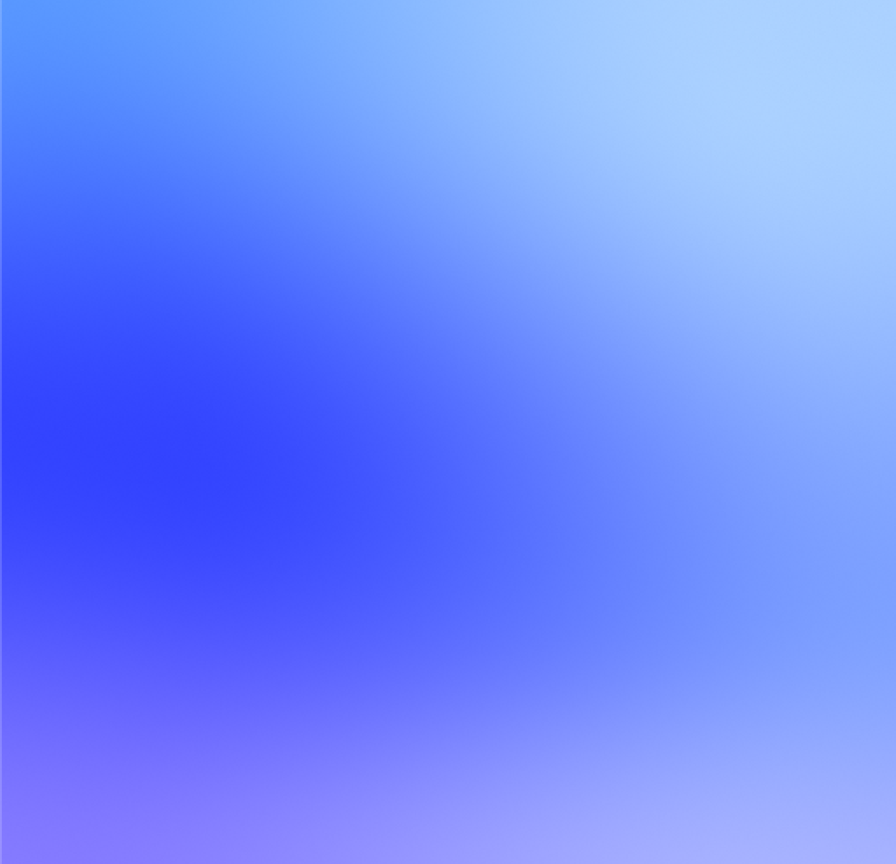
Give the GLSL for this background, as a Shadertoy shader.

```glsl
// Soft gradient: a deep blue core on the left, sky blue above right, violet below.
#define SKY_LEFT     vec3(0.35, 0.60, 1.0)
#define CORE_LEFT    vec3(0.20, 0.265, 1.0)
#define VIOLET_LEFT  vec3(0.52, 0.48, 1.0)
#define SKY_RIGHT    vec3(0.67, 0.82, 1.0)
#define CORE_RIGHT   vec3(0.49, 0.63, 1.0)
#define VIOLET_RIGHT vec3(0.66, 0.70, 1.0)
#define CORE_HEIGHT  vec2(0.49, 0.31)  // left, right
#define CORE_TILT    0.15              // drop of the left core towards the right
#define BLEND_CENTER 0.60
#define BLEND_HALF   0.42
#define RIM          vec2(0.002, 0.18) // width, strength
#define GRAIN        vec2(512.0, 0.006) // cells across, strength

const vec2 SKY_HEIGHT = vec2(1.05, 0.90);
const vec2 FLOOR_HEIGHT = vec2(-0.02, -0.04);

float hash(vec2 cell) {
    vec3 p = fract(cell.xyx * 0.1031);
    p += dot(p, p.yzx + 33.33);
    return fract((p.x + p.y) * p.z);
}

// Vertical ramp from the core up to the sky and down to the floor.
vec3 column(vec3 low, vec3 core, vec3 high, float rise, float fall) {
    return mix(mix(core, high, rise), low, fall);
}

// Horizontal middle of the blend, bulging right at the height of the core.
float blendCenter(float y) {
    float upperBend = smoothstep(0.45, 1.05, y);
    float lowerBend = 1.0 - smoothstep(0.0, 0.26, y);
    return BLEND_CENTER - 0.19 * upperBend - 0.14 * lowerBend;
}

void mainImage(out vec4 fragColor, in vec2 fragCoord) {
    vec2 uv = fragCoord / iResolution.xy;

    // Left and right colour columns
    vec2 coreHeight = CORE_HEIGHT - vec2(CORE_TILT * uv.x, 0.0);
    vec2 rise = smoothstep(coreHeight, SKY_HEIGHT, vec2(uv.y));
    vec2 fall = 1.0 - smoothstep(FLOOR_HEIGHT, coreHeight, vec2(uv.y));
    vec3 left = column(VIOLET_LEFT, CORE_LEFT, SKY_LEFT, rise.x, fall.x);
    vec3 right = column(VIOLET_RIGHT, CORE_RIGHT, SKY_RIGHT, rise.y, fall.y);

    // Curved blend across the canvas
    float center = blendCenter(uv.y);
    float across = smoothstep(center - BLEND_HALF, center + BLEND_HALF, uv.x);
    vec3 color = mix(left, right, across);

    // Pale rim on the left side, covered by the share of each pixel it fills
    float rim = clamp(RIM.x * iResolution.x - fragCoord.x + 0.5, 0.0, 1.0);
    color = mix(color, vec3(1.0), RIM.y * rim);

    // Faint grain against banding
    vec2 cell = floor(fragCoord / iResolution.x * GRAIN.x);
    color += GRAIN.y * (hash(cell) - 0.5);
    fragColor = vec4(clamp(color, 0.0, 1.0), 1.0);
}
```
